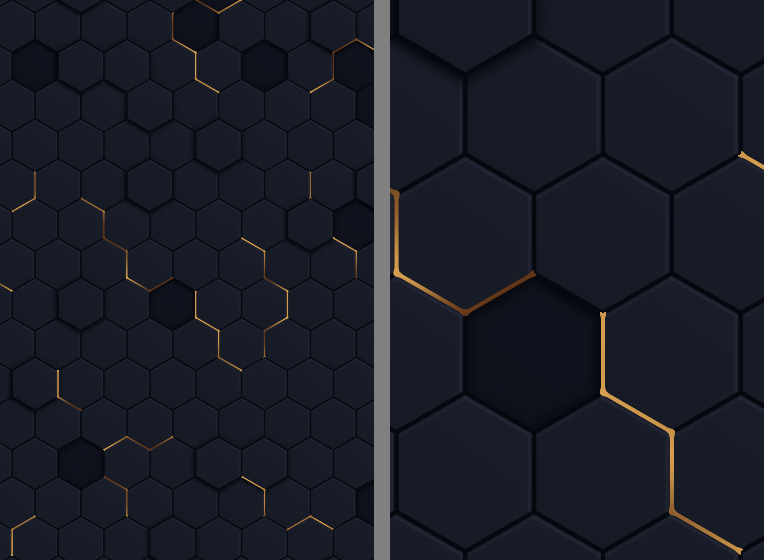
Left, the full canvas; right, a detail of the centre.
This pattern is drawn by a WebGL 1 fragment shader. Its source:

```glsl
precision highp float;
uniform vec2 u_resolution;

// Lengths are in hexagon widths
#define COLUMNS 8.15
#define ORIGIN vec2(0.264, 0.568)
#define GROOVE 0.016
#define BEVEL 0.010
#define GOLD_WIDTH 0.015
#define SHADOW_REACH 0.075
#define SUNK_SHARE 0.09
#define RAISED_SHARE 0.09
#define GOLD_CUT 0.15

const vec3 FACE = vec3(0.092, 0.108, 0.152);
const vec3 SUNK_FACE = vec3(0.058, 0.066, 0.108);
const vec3 GAP = vec3(0.025, 0.032, 0.062);
const vec3 RIM = vec3(0.155, 0.168, 0.225);
const vec3 BRONZE = vec3(0.42, 0.23, 0.10);
const vec3 GOLD = vec3(0.92, 0.68, 0.34);
const vec2 LIGHT = vec2(0.6, -0.8);

float hash(vec2 id) {
  return fract(sin(dot(id, vec2(127.1, 311.7))) * 43758.545);
}

// -1 sunk, 0 level, 1 raised
float cellHeight(vec2 id) {
  float h = hash(id + 7.0);
  return step(1.0 - RAISED_SHARE, h) - step(h, SUNK_SHARE);
}

// Two-way split of the cells; gold follows its borders
float region(vec2 id) {
  float wave = sin(0.62 * id.x + 1.3 * sin(0.5 * id.y))
             + sin(0.71 * id.y + 1.1 * sin(0.43 * id.x) + 2.0);
  return step(0.0, wave);
}

// Breaks the borders into short chains
float chainMask(vec2 m) {
  float wave = sin(1.9 * m.x + 2.3 * sin(0.8 * m.y))
             + sin(1.3 * m.y + 1.2 * sin(1.1 * m.x) + 1.0);
  return step(GOLD_CUT, wave);
}

vec2 hexCenter(vec2 p) {
  vec2 s = vec2(1.0, 1.7320508);
  vec2 a = floor(p / s + 0.5) * s;
  vec2 b = (floor(p / s) + 0.5) * s;
  return distance(p, a) < distance(p, b) ? a : b;
}

float stroke(float d, float halfWidth, float px) {
  return 1.0 - smoothstep(halfWidth - 0.5 * px, halfWidth + 0.5 * px, d);
}

void main() {
  float px = COLUMNS / u_resolution.x;
  vec2 p = vec2(gl_FragCoord.x, u_resolution.y - gl_FragCoord.y) * px - ORIGIN;
  vec2 center = hexCenter(p);
  vec2 q = p - center;
  vec2 id = floor(center * vec2(2.0, 1.1547) + 0.5);
  float height = cellHeight(id);
  float side = region(id);

  float edge = 1.0, shade = 0.0, rim = 0.0, gold = 0.0;
  for (int k = 0; k < 6; k++) {
    float angle = float(k) * 1.0471976;
    vec2 n = vec2(cos(angle), sin(angle));
    vec2 neighbor = id + floor(n * vec2(2.0, 1.1547) + 0.5);
    float d = max(0.5 - dot(q, n), 0.0);
    float along = abs(dot(q, vec2(-n.y, n.x)));
    float facing = dot(n, LIGHT);
    edge = min(edge, d);

    // Higher neighbours throw a soft shadow away from the light
    float drop = max(cellHeight(neighbor) - height, 0.0);
    float shadow = min(drop, 1.3) * (0.6 + 0.4 * facing);
    shade = max(shade, shadow * exp(-d * d / (SHADOW_REACH * SHADOW_REACH)));

    // Lit bevel just inside the groove
    float inside = step(along, 0.289);
    float lit = smoothstep(-0.1, 0.8, facing) * (1.0 - min(drop, 1.0));
    rim = max(rim, lit * inside * stroke(abs(d - GROOVE - 0.02), BEVEL, px));

    // Gold inlay with slightly swollen joints
    float chosen = abs(region(neighbor) - side) * chainMask(center + 0.5 * n);
    float toSegment = length(vec2(d, max(along - 0.2887, 0.0)));
    float swell = 0.008 * smoothstep(0.24, 0.29, along);
    gold = max(gold, chosen * stroke(toSegment, GOLD_WIDTH + swell, px));
  }

  // Face with a faint diagonal sheen
  vec3 color = mix(FACE, SUNK_FACE, max(-height, 0.0));
  color *= 1.0 + 0.10 * dot(q, LIGHT) + 0.04 * (hash(id) - 0.5);
  color = mix(color, RIM, 0.6 * rim * (height < 0.0 ? 0.3 : 1.0));
  color = mix(color, GAP * 0.5, clamp(0.85 * shade, 0.0, 0.95));
  color = mix(color, GAP, stroke(edge, GROOVE, px));

  // Metal drifts between bronze and bright gold
  float gleam = 0.5 + 0.5 * sin(3.1 * p.x + 2.0 * sin(2.3 * p.y));
  color = mix(color, mix(BRONZE, GOLD, gleam), 0.9 * gold);
  gl_FragColor = vec4(color, 1.0);
}
```
